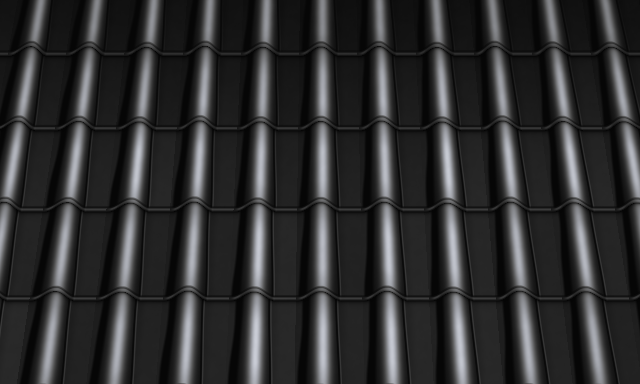
Give the GLSL for this texture, as a WebGL 2 fragment shader.

```glsl
#version 300 es
precision highp float;
// Glossy black roof tiles: rounded ribs, flat pans and overlapping lips in mild perspective.
uniform vec2 u_resolution;
out vec4 fragColor;

#define COLUMN_WIDTH 0.147   // rib spacing at the top edge, in canvas heights
#define COLUMN_SHIFT 0.0065  // offset of the middle rib from the centre
#define PERSPECTIVE 0.231    // growth of the spacing from top to bottom
#define ROW_DEPTH 0.0402     // depth covered by one row
#define ROW_OFFSET 0.189     // part of the first row hidden above the top
#define ARCH_HEIGHT 0.024
#define LIP_HEIGHT 0.012
#define GLOSS_WIDTH 0.070
#define GLOSS 0.60
#define WEAR 0.012

float hash(vec2 p) {
  return fract(sin(dot(p, vec2(127.1, 311.7))) * 43758.5453);
}

// Smooth mottling made of layered, bent sines.
float mottle(vec2 p) {
  float sum = 0.0, gain = 0.5;
  for (int i = 0; i < 4; i++) {
    sum += gain * sin(p.x + 1.7 * sin(p.y * 0.8)) * sin(p.y + 1.3 * sin(p.x * 0.7));
    p = mat2(1.5, 1.2, -1.2, 1.5) * p + 2.3;
    gain *= 0.65;
  }
  return sum;
}

// Soft line of the given half width.
float line(float d, float halfWidth, float blur) {
  return 1.0 - smoothstep(halfWidth, halfWidth + blur, abs(d));
}

float bell(float x, float width) {
  return exp(-0.5 * x * x / (width * width));
}

void main() {
  float px = 1.0 / u_resolution.y;
  vec2 p = vec2((gl_FragCoord.x - 0.5 * u_resolution.x) * px,
                1.0 - gl_FragCoord.y * px);

  // Columns fan out downwards; u is zero on the crest of each rib.
  float spacing = COLUMN_WIDTH * (1.0 + PERSPECTIVE * p.y);
  float column = (p.x - COLUMN_SHIFT) / spacing + 0.4;
  float u = fract(column) - 0.4;
  float blur = 1.3 * px / spacing;

  // Rows recede upwards; the lower edge arches over each rib.
  float arch = smoothstep(-0.36, -0.04, u) * (1.0 - smoothstep(-0.01, 0.28, u));
  float y = p.y + ARCH_HEIGHT * arch + 0.0015 * sin(floor(column) * 2.4) * arch;
  float scale = 1.0 + PERSPECTIVE * y;
  float row = (1.0 - 1.0 / scale) / ROW_DEPTH + ROW_OFFSET;
  float t = fract(row);
  float rowHeight = ROW_DEPTH * scale * scale / PERSPECTIVE;
  float above = (1.0 - t) * rowHeight;
  float below = t * rowHeight;

  vec2 tile = vec2(floor(column), floor(row));
  float tone = hash(tile) - 0.5;
  float grain = mottle(p * 60.0 + tile * 3.0);

  // Flat pan with a faint rim near its seam.
  float light = smoothstep(-0.15, 0.6, p.y);
  float pan = mix(0.055, 0.145, light) * (1.0 + 0.2 * tone) + 0.4 * WEAR * grain;
  pan *= 0.85 + 0.15 * smoothstep(0.24, 0.4, u);

  // Rib, flaring towards its lower end, with a long soft reflection.
  float flare = smoothstep(0.0, 1.0, t);
  float leftEdge = mix(-0.20, -0.245, flare);
  float rightEdge = mix(0.205, 0.25, flare);
  float crest = u - 0.012 - 0.02 * tone;
  float along = mix(0.72, 1.0, smoothstep(0.0, 0.4, t)) * mix(0.82, 1.0, smoothstep(0.0, 0.3, above / rowHeight));
  float glow = mix(0.72, 1.0, smoothstep(0.0, 0.4, p.y)) * (1.0 - 0.12 * abs(p.x));
  float gloss = GLOSS * bell(crest, GLOSS_WIDTH) + 0.13 * bell(crest, 0.13);
  float rib = 0.045 + gloss * along * glow * (1.0 + 0.14 * tone) + WEAR * grain * bell(crest, 0.12);

  // Shadow beside the rib, then rib and seam over the pan.
  float shadowEdge = mix(-0.30, -0.37, flare) + 0.006 * sin(t * 9.0 + tone * 12.0);
  float shade = mix(pan, 0.025, smoothstep(shadowEdge - blur, shadowEdge + 0.012 + blur, u));
  float onPan = smoothstep(rightEdge - blur, rightEdge + blur, u);
  float onRib = smoothstep(leftEdge - blur, leftEdge + 0.02 + blur, u) * (1.0 - onPan);
  float grey = mix(mix(shade, pan, onPan), rib, onRib);
  grey = mix(grey, 0.03, 0.8 * line(u - rightEdge, 0.006, blur));
  grey += 0.09 * light * line(u - rightEdge - 0.022, 0.002, blur);

  // Overlapping lip: groove, rounded front, bright rim and cast shadow.
  float lip = 1.0 - smoothstep(LIP_HEIGHT - px, LIP_HEIGHT + px, above);
  float front = mix(0.095, 0.05 + 0.42 * rib, onRib);
  grey = mix(grey, front, 0.85 * lip);
  grey *= 1.0 - 0.35 * line(above - LIP_HEIGHT, 0.0008, 1.5 * px);
  float rim = mix(0.13, 0.08, onRib) * mix(0.5, 1.0, light) * smoothstep(-0.4, -0.3, u);
  grey += rim * line(above - 0.006, 0.0006, 1.5 * px);
  grey *= smoothstep(-px, 0.0025, above);
  grey *= 1.0 - 0.85 * exp(-below / 0.005);

  grey = max(grey, 0.018);
  vec3 coolTint = mix(vec3(1.0), vec3(0.985, 1.0, 1.045), smoothstep(0.2, 0.7, grey));
  fragColor = vec4(grey * coolTint, 1.0);
}
```
